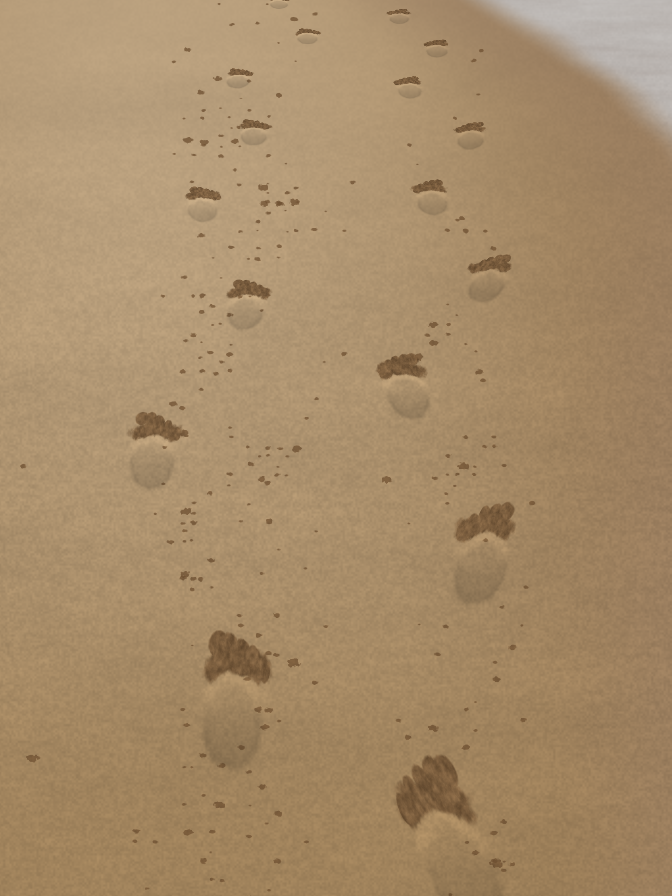
A Shadertoy shader for this texture:

```glsl
// Two trails of bare footprints cross a sunlit beach towards a pale shoreline.
// Each trail recedes by a perspective formula; prints are unions of ovals with
// noisy rims, and loose crumbs of sand come from jittered, density-gated cells.

float hash(vec2 p) {
    vec3 h = fract(vec3(p.xyx) * 0.1031);
    h += dot(h, h.yzx + 33.33);
    return fract((h.x + h.y) * h.z);
}

float noise(vec2 p) {
    vec2 i = floor(p), f = fract(p);
    f = f * f * (3.0 - 2.0 * f);
    return mix(mix(hash(i), hash(i + vec2(1, 0)), f.x),
               mix(hash(i + vec2(0, 1)), hash(i + vec2(1, 1)), f.x), f.y);
}

float fbm(vec2 p) {
    float sum = 0.0, amp = 0.5;
    for (int i = 0; i < 4; i++) {
        sum += amp * noise(p);
        p = p * 2.03 + 17.7;
        amp *= 0.5;
    }
    return sum;
}

float oval(vec2 q, vec2 center, vec2 radius) {
    return length((q - center) / radius) - 1.0;
}

// Sand tone, wet strip and the water's edge; p.y runs downwards
vec3 beach(vec2 p) {
    float glow = exp(-8.0 * pow(p.x - 0.16, 2.0)) * smoothstep(0.95, 0.1, p.y);
    vec3 col = mix(vec3(0.645, 0.535, 0.39), vec3(0.73, 0.63, 0.495), glow);
    col = mix(col, vec3(0.605, 0.485, 0.345), 0.75 * smoothstep(0.42, 0.8, p.x));
    col = mix(col, vec3(0.62, 0.5, 0.34), 0.6 * smoothstep(0.6, 1.0, p.y));
    col *= 0.96 + 0.08 * fbm(p * vec2(5.0, 16.0) + 3.0);
    float y = min(p.y, 0.28);
    float shore = p.x - (0.527 + 1.9 * y - 3.3 * y * y);
    shore += 0.012 * (noise(p * vec2(14.0, 30.0)) - 0.5);
    col = mix(col, vec3(0.6, 0.49, 0.385), 0.55 * smoothstep(-0.2, -0.01, shore));
    float streak = fbm(p * vec2(9.0, 75.0));
    vec3 water = mix(vec3(0.69, 0.66, 0.64), vec3(0.78, 0.77, 0.76), streak);
    return mix(col, water, smoothstep(-0.025, 0.045, shore));
}

// One print in local units: toes near y = 1, heel near y = -1
vec3 stampPrint(vec3 col, vec2 q, float seed) {
    float rough = fbm(q * 4.0 + seed) - 0.47;
    float sole = oval(q, vec2(0.05, 0.46), vec2(0.95, 0.34));
    for (int i = 0; i < 5; i++) {
        float k = float(i);
        vec2 toe = vec2(-0.5 + 0.32 * k, 0.84 - 0.025 * k * k);
        sole = min(sole, oval(q, toe, vec2(0.25 - 0.02 * k, 0.2)));
    }
    sole += rough * 0.5;
    float mound = oval(q, vec2(-0.05, -0.08), vec2(0.85, 0.47)) + rough * 0.45;
    float heel = oval(q, vec2(-0.05, -0.36), vec2(0.74, 0.64)) + rough * 0.15;
    // Shallow heel with a shaded lower rim and a lit mound above it
    float hollow = smoothstep(0.08, -0.2, heel);
    col *= 1.0 - hollow * mix(0.02, 0.11, smoothstep(0.1, -0.8, q.y));
    col *= 1.0 - 0.11 * exp(-70.0 * heel * heel) * smoothstep(0.1, -0.6, q.y);
    col *= 1.0 + 0.09 * exp(-18.0 * pow(mound + 0.2, 2.0)) * smoothstep(-0.3, 0.2, q.y);
    // Deep, crumbly forefoot in shadow
    float pit = smoothstep(0.1, -0.14, sole) * smoothstep(-0.08, 0.1, mound);
    vec3 shade = mix(vec3(0.31, 0.22, 0.13), vec3(0.6, 0.46, 0.31), fbm(q * 9.0 + seed));
    return mix(col, shade, 0.88 * pit);
}

// Steps hold x, lean and a vertical nudge; depth falls as stride / (start + n)
vec3 trail(vec3 col, vec2 p, float side, float stride, float start, float horizon, vec3 steps[9]) {
    for (int i = 0; i < 9; i++) {
        float depth = stride / (start + float(i)) + steps[i].z;
        vec2 halfSize = vec2(0.0365 * depth, 0.0585 * depth * depth);
        vec2 q = vec2(p.x - steps[i].x, depth - horizon - p.y) / halfSize;
        q.x = side * (q.x - steps[i].y * q.y);
        if (max(abs(q.x), abs(q.y)) < 1.6) col = stampPrint(col, q, 7.3 * float(i) + 20.0 * side + 40.0);
    }
    return col;
}

// Chance of loose crumbs: broad bands by the trails plus tighter clusters
float crumbDensity(vec2 p) {
    vec3 clusters[14] = vec3[14](
        vec3(0.241, 0.141, 0.03), vec3(0.323, 0.224, 0.026), vec3(0.222, 0.352, 0.026),
        vec3(0.245, 0.41, 0.024), vec3(0.31, 0.51, 0.022), vec3(0.515, 0.52, 0.024),
        vec3(0.21, 0.59, 0.02), vec3(0.225, 0.645, 0.018), vec3(0.488, 0.385, 0.018),
        vec3(0.535, 0.8, 0.02), vec3(0.555, 0.965, 0.02), vec3(0.342, 0.03, 0.018),
        vec3(0.165, 0.93, 0.015), vec3(0.52, 0.266, 0.014));
    float density = 0.07 * exp(-pow((p.x - 0.27) / 0.07, 2.0)) + 0.035 * exp(-pow((p.x - 0.53) / 0.05, 2.0));
    for (int i = 0; i < 14; i++) {
        vec2 d = (p - clusters[i].xy) / clusters[i].z;
        density += 0.4 * exp(-dot(d, d));
    }
    return density;
}

vec3 scatterCrumbs(vec3 col, vec2 p, float cell, float blur) {
    vec2 id = floor(p / cell);
    float shown = step(hash(id + 11.0), crumbDensity((id + 0.5) * cell));
    vec2 jitter = 0.35 + 0.3 * vec2(hash(id + 3.1), hash(id + 8.7));
    vec2 d = p - (id + jitter) * cell;
    float radius = cell * mix(0.1, 0.32, hash(id + 5.3)) * (0.7 + 0.4 * p.y);
    float edge = length(d * vec2(0.8, 1.25)) - radius * (0.6 + 0.8 * noise(p * 450.0));
    return mix(col, vec3(0.43, 0.31, 0.19), 0.75 * shown * smoothstep(blur, -blur, edge));
}

void mainImage(out vec4 fragColor, in vec2 fragCoord) {
    vec2 p = fragCoord / iResolution.y;
    p.y = 1.0 - p.y;
    vec3 col = beach(p);
    vec3 leftSteps[9] = vec3[9](vec3(0.262, 0.05, 0), vec3(0.172, 0.08, -0.004), vec3(0.276, 0.12, 0),
        vec3(0.227, 0, 0), vec3(0.284, 0, 0), vec3(0.267, 0.1, 0),
        vec3(0.344, 0, 0), vec3(0.312, 0, 0), vec3(0.3, 0, 0));
    vec3 rightSteps[9] = vec3[9](vec3(0.504, -0.75, 0.035), vec3(0.538, 0.3, 0), vec3(0.452, -0.25, -0.004),
        vec3(0.545, 0.35, 0), vec3(0.481, -0.12, 0), vec3(0.525, 0.1, 0),
        vec3(0.456, -0.1, 0), vec3(0.487, 0, 0), vec3(0.445, 0, 0));
    float blur = 0.8 / iResolution.y;
    col = scatterCrumbs(col, p, 0.0105, blur);
    col = scatterCrumbs(col, p + 0.37 * 0.0172, 0.0172, blur);
    col = trail(col, p, 1.0, 3.448, 3.076, 0.3396, leftSteps);
    col = trail(col, p, -1.0, 4.172, 3.31, 0.3507, rightSteps);
    // Fine grain and faint wind ripples, stronger nearby
    float grain = noise(p * 430.0) + 0.6 * noise(p * 210.0 + 9.0) - 0.8;
    float ripple = noise(p * vec2(45.0, 190.0)) - 0.5;
    col *= 1.0 + (0.08 * grain + 0.03 * ripple) * smoothstep(-0.25, 0.6, p.y);
    fragColor = vec4(col, 1.0);
}
```
